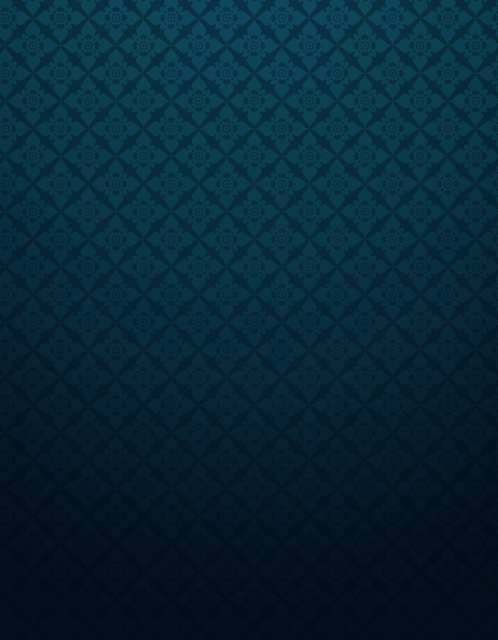
Reproduce this pattern procedurally as a Shadertoy shader.

```glsl
// Damask wallpaper: four-leaved ornaments on a staggered diamond lattice, tone on tone.
// Each ornament is one folded distance function; a vertical teal gradient with
// darker sides lights the cloth, and a fine weave with grain gives it texture.

#define REPEATS 9.0                     // ornaments across the width
#define ANCHOR vec2(0.0106, 0.0361)     // first ornament, from the top left
#define LEAF_WIDTH 0.27
#define SHOULDER 0.53                   // where the leaf is widest
#define HIGH_COLOR vec3(0.055, 0.285, 0.365)
#define MID_COLOR vec3(0.037, 0.200, 0.272)
#define LOW_COLOR vec3(0.013, 0.058, 0.114)
#define SIDE_SHADE 0.25
#define WEAVE_COUNT 130.0
#define WEAVE_DEPTH 0.06
#define GRAIN_DEPTH 0.04

float hash(vec2 p) {
    return fract(sin(dot(p, vec2(127.1, 311.7))) * 43758.5453);
}

float circle(vec2 p, vec2 center, float radius) {
    return length(p - center) - radius;
}

// Offset from the nearest ornament; its diamond cell is |x| + |y| < 1
vec2 diamondCell(vec2 p) {
    vec2 a = fract(p + 0.5) - 0.5;
    vec2 b = fract(p) - 0.5;
    bool nearA = abs(a.x) + abs(a.y) < abs(b.x) + abs(b.y);
    return 2.0 * (nearA ? a : b);
}

// Fold the eight symmetric sectors onto one: x across the leaf, y along it
vec2 foldSector(vec2 p) {
    p = abs(p);
    return p.x > p.y ? p.yx : p;
}

// Ogee leaf with a rounded shoulder, central body and diagonal lobe
float ornamentOutline(vec2 p) {
    float t = clamp((1.0 - p.y) / (1.0 - SHOULDER), 0.0, 1.0);
    float halfWidth = LEAF_WIDTH * pow(smoothstep(0.0, 1.0, t), 1.2);
    float leaf = max(0.75 * (p.x - halfWidth), SHOULDER - p.y);
    float shoulder = circle(p, vec2(0.15, SHOULDER), 0.12);
    float stem = max(p.x - 0.17, p.y - SHOULDER - 0.02);
    float body = max(0.7071 * (p.x + p.y - 0.62), p.y - 0.45);
    float lobe = circle(p, vec2(0.335), 0.085);
    return min(min(min(leaf, shoulder), min(stem, body)), lobe);
}

// Openings: broad petals, a squared ring around a dot, and diagonal beads
float ornamentOpenings(vec2 p) {
    float petal = circle(p, vec2(0.06, 0.30), 0.075);
    float point = max(0.8 * p.x + 0.6 * (p.y - 0.43), 0.30 - p.y);
    float ring = abs(mix(length(p), p.y, 0.5) - 0.125) - 0.018;
    float d = min(min(petal, point), ring);
    d = min(d, circle(p, vec2(0.0), 0.04));
    return min(d, circle(p, vec2(0.21), 0.04));
}

// Cloth colour from top (t = 0) to bottom (t = 1)
vec3 clothColor(float t) {
    vec3 upper = mix(HIGH_COLOR, MID_COLOR, clamp(t / 0.5, 0.0, 1.0));
    return mix(upper, LOW_COLOR, smoothstep(0.38, 1.02, t));
}

void mainImage(out vec4 fragColor, in vec2 fragCoord) {
    vec2 uv = fragCoord / iResolution.xy;
    float down = 1.0 - uv.y;
    vec2 pos = vec2(uv.x, down * iResolution.y / iResolution.x);

    // Ornament coverage
    vec2 p = foldSector(diamondCell((pos - ANCHOR) * REPEATS));
    float edge = 1.3 * REPEATS / iResolution.x;
    float shape = 1.0 - smoothstep(-edge, edge, ornamentOutline(p));
    float cut = 1.0 - smoothstep(-edge, edge, ornamentOpenings(p));
    float ornament = shape * (1.0 - 0.9 * cut);

    // Gradient with shaded sides; contrast fades toward the bottom
    float side = 2.0 * uv.x - 1.0;
    vec3 cloth = clothColor(down + SIDE_SHADE * side * side * (1.0 - 0.7 * down));
    vec3 ground = cloth * mix(vec3(0.64, 0.68, 0.72), vec3(0.80, 0.80, 0.84), down);
    vec3 color = mix(ground, cloth, ornament);

    // Weave on the ornament and overall grain
    vec2 thread = sin(6.28318 * WEAVE_COUNT * pos);
    float grain = hash(floor(pos * 400.0)) - 0.5;
    color *= 1.0 + WEAVE_DEPTH * thread.x * thread.y * ornament + GRAIN_DEPTH * grain;

    fragColor = vec4(color, 1.0);
}
```
